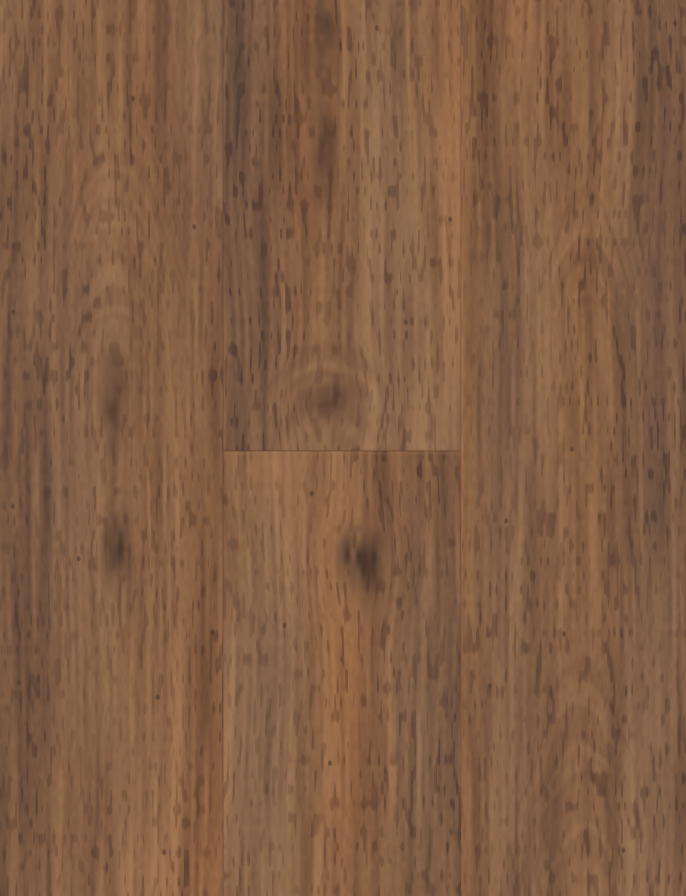
A WebGL 2 fragment shader for this texture:

```glsl
#version 300 es
precision highp float;
// Brown oak floor: three plank columns, the middle one split by a butt joint.
uniform vec2 u_resolution;
out vec4 outColor;

// Lengths are in canvas heights.
const float LEFT_SEAM = 0.249;
const float RIGHT_SEAM = 0.514;
const float JOINT = 0.497;

const vec3 DARK_OAK = vec3(0.355, 0.250, 0.195);
const vec3 MID_OAK = vec3(0.497, 0.350, 0.250);
const vec3 LIGHT_OAK = vec3(0.625, 0.460, 0.325);
const vec3 KNOT_BROWN = vec3(0.265, 0.195, 0.165);

// Knots: centre, half width, half height.
const vec4 KNOTS[6] = vec4[6](
    vec4(0.126, 0.555, 0.012, 0.055), vec4(0.132, 0.390, 0.014, 0.036),
    vec4(0.360, 0.960, 0.015, 0.045), vec4(0.361, 0.830, 0.012, 0.060),
    vec4(0.402, 0.372, 0.027, 0.036), vec4(0.366, 0.550, 0.026, 0.026));
const float KNOT_DEPTH[6] = float[6](0.60, 0.75, 0.70, 0.65, 0.95, 0.40);

// Cathedral arches: apex, curvature, reach.
const vec4 ARCHES[4] = vec4[4](
    vec4(0.130, 0.800, 36.0, 0.130), vec4(0.366, 0.595, 14.0, 0.090),
    vec4(0.650, 0.230, 34.0, 0.150), vec4(0.655, 0.760, 45.0, 0.080));

float hash(vec2 cell) {
    uvec2 k = uvec2(ivec2(cell));
    uint h = k.x * 73856093u ^ k.y * 19349663u;
    h = (h ^ (h >> 16)) * 0x7feb352du;
    h = (h ^ (h >> 15)) * 0x846ca68bu;
    return float((h ^ (h >> 16)) >> 8) / 16777216.0;
}

float noise(vec2 p) {
    vec2 i = floor(p), f = fract(p);
    f = f * f * (3.0 - 2.0 * f);
    return mix(mix(hash(i), hash(i + vec2(1, 0)), f.x),
               mix(hash(i + vec2(0, 1)), hash(i + vec2(1, 1)), f.x), f.y);
}

// 0 left, 1 lower middle, 2 upper middle, 3 right.
float plankAt(vec2 p) {
    if (p.x < LEFT_SEAM) return 0.0;
    if (p.x > RIGHT_SEAM) return 3.0;
    return p.y < JOINT ? 1.0 : 2.0;
}

float line(float distance, float halfWidth, float pixel) {
    return 1.0 - smoothstep(halfWidth - pixel, halfWidth + pixel, abs(distance));
}

// Pushes the fibres sideways around each knot of the plank.
vec2 bendAroundKnots(vec2 p, float plank) {
    vec2 bent = p;
    for (int i = 0; i < 6; i++) {
        vec2 d = p - KNOTS[i].xy;
        vec2 r = d / (KNOTS[i].zw * 1.8);
        if (plankAt(KNOTS[i].xy) == plank) bent.x -= 0.45 * d.x * exp(-dot(r, r));
    }
    return bent;
}

// Straight fibres that turn into nested arches near each apex.
float fibres(vec2 p, vec2 q, float plank) {
    float grain = 0.55 * noise(q * vec2(210.0, 9.0)) + 0.45 * noise(q * vec2(95.0, 4.0) + 31.0);
    for (int i = 0; i < 4; i++) {
        vec2 d = p - ARCHES[i].xy;
        d.x += 0.012 * (noise(p * 22.0 + 5.0) - 0.5);
        float level = d.y + ARCHES[i].z * d.x * d.x + 0.02 * noise(p * 30.0);
        float rings = 0.6 * noise(vec2(level * 85.0, 3.0 + plank)) + 0.4 * noise(q * vec2(230.0, 30.0));
        vec2 r = vec2(d.x / 0.060, (d.y + 0.5 * ARCHES[i].w) / ARCHES[i].w);
        float inside = plankAt(ARCHES[i].xy) == plank ? exp(-dot(r, r)) : 0.0;
        grain = mix(grain, rings, 0.75 * inside);
    }
    return grain;
}

// Short dark dashes along the fibres.
float pores(vec2 q) {
    float density = noise(q * vec2(24.0, 5.0) + 70.0);
    float dash = noise(q * vec2(290.0, 62.0) + 11.0);
    return smoothstep(0.60, 0.88, dash) * mix(0.35, 1.0, density);
}

// Sparse pinholes, one at most per cell.
float specks(vec2 p, float scale, float pixel) {
    vec2 cell = floor(p * scale);
    vec2 spot = 0.2 + 0.6 * vec2(hash(cell + 17.0), hash(cell + 43.0));
    float d = length((fract(p * scale) - spot) * vec2(1.0, 0.7)) / scale;
    return step(0.84, hash(cell)) * (1.0 - smoothstep(0.001, 0.002 + pixel, d));
}

// Ragged dark stain of one knot.
float knotStain(vec2 p, vec4 knot) {
    vec2 r = (p - knot.xy) / knot.zw;
    r.x += 0.9 * (noise(p * vec2(60.0, 28.0)) - 0.5);
    float ragged = 0.45 + 0.75 * noise(p * vec2(170.0, 50.0) + 9.0);
    return exp(-1.1 * dot(r, r)) * ragged;
}

vec3 oak(float tone) {
    vec3 lower = mix(DARK_OAK, MID_OAK, clamp(tone * 2.0, 0.0, 1.0));
    return mix(lower, LIGHT_OAK, clamp(tone * 2.0 - 1.0, 0.0, 1.0));
}

void main() {
    vec2 p = gl_FragCoord.xy / u_resolution.y;
    float pixel = 1.0 / u_resolution.y;
    float plank = plankAt(p);
    vec2 q = bendAroundKnots(p, plank) + vec2(plank * 3.7, plank * 5.3);
    q.x += 0.010 * (noise(q * vec2(9.0, 5.0)) - 0.5);

    // Broad tone: the lower middle plank is palest on its left side.
    float across = (p.x - LEFT_SEAM) / (RIGHT_SEAM - LEFT_SEAM);
    float tone = 0.49;
    if (plank == 1.0) tone += 0.24 - 0.22 * smoothstep(0.25, 0.65, across);
    if (plank == 2.0) tone += 0.14 * smoothstep(0.60, 0.90, across);
    tone += 0.36 * (noise(q * vec2(14.0, 2.2)) - 0.5) + 0.26 * (noise(q * vec2(42.0, 2.5) + 8.0) - 0.5);
    tone += 0.72 * (fibres(p, q, plank) - 0.5) + 0.14 * (noise(q * vec2(330.0, 120.0)) - 0.5);
    tone += 0.06 - 0.42 * pores(q);
    vec3 color = oak(tone);

    // Drift between reddish and greyish wood.
    float warmth = noise(q * vec2(12.0, 2.0) + 50.0) - 0.5;
    color += warmth * vec3(0.040, -0.008, -0.040);

    for (int i = 0; i < 6; i++) {
        float stain = plankAt(KNOTS[i].xy) == plank ? knotStain(p, KNOTS[i]) : 0.0;
        color = mix(color, KNOT_BROWN, clamp(KNOT_DEPTH[i] * stain, 0.0, 0.9));
    }
    color = mix(color, KNOT_BROWN, 0.55 * specks(p, 15.0, pixel));

    // Thin seams with a paler bevel.
    float middle = step(LEFT_SEAM, p.x) * step(p.x, RIGHT_SEAM);
    float seam = max(line(p.x - LEFT_SEAM, 0.0008, pixel), 0.6 * line(p.x - RIGHT_SEAM, 0.0008, pixel));
    seam = max(seam, middle * line(p.y - JOINT, 0.0008, pixel));
    float bevel = max(line(p.x - RIGHT_SEAM - 0.006, 0.004, 0.004), middle * line(p.y - JOINT + 0.003, 0.0015, 0.002));
    color = mix(color, LIGHT_OAK, 0.25 * bevel);
    color = mix(color, DARK_OAK, 0.45 * seam);
    outColor = vec4(color, 1.0);
}
```
